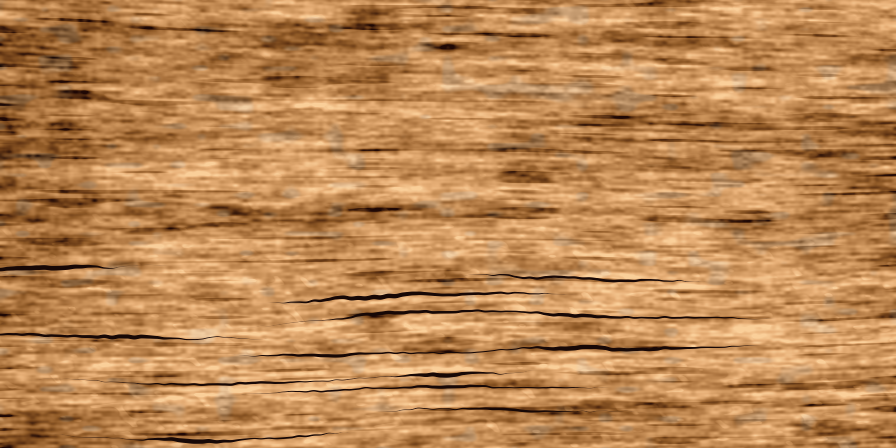
Reproduce this texture procedurally as a WebGL 1 fragment shader.

```glsl
precision highp float;
uniform vec2 u_resolution;

float hash(vec2 p) {
  vec3 q = fract(p.xyx * vec3(0.1031, 0.103, 0.0973));
  q += dot(q, q.yzx + 33.33);
  return fract((q.x + q.y) * q.z);
}

// Value noise centred on zero
float noise(vec2 p) {
  vec2 cell = floor(p);
  vec2 f = fract(p);
  f = f * f * (3.0 - 2.0 * f);
  float low = mix(hash(cell), hash(cell + vec2(1.0, 0.0)), f.x);
  float high = mix(hash(cell + vec2(0.0, 1.0)), hash(cell + 1.0), f.x);
  return mix(low, high, f.y) - 0.5;
}

// Tone 0 is the deepest brown, tone 6 the palest highlight
vec3 woodColor(float tone) {
  vec3 c = mix(vec3(0.12, 0.03, 0.02), vec3(0.40, 0.22, 0.08), clamp(tone, 0.0, 1.0));
  c = mix(c, vec3(0.56, 0.35, 0.15), clamp(tone - 1.0, 0.0, 1.0));
  c = mix(c, vec3(0.69, 0.47, 0.26), clamp(tone - 2.0, 0.0, 1.0));
  c = mix(c, vec3(0.80, 0.58, 0.36), clamp(tone - 3.0, 0.0, 1.0));
  c = mix(c, vec3(0.91, 0.69, 0.47), clamp(tone - 4.0, 0.0, 1.0));
  return mix(c, vec3(0.98, 0.81, 0.60), clamp(tone - 5.0, 0.0, 1.0));
}

// Fibres from broad streaks down to fine threads
float fibres(vec2 p) {
  float tone = 1.2 * noise(p * vec2(1.5, 9.0));
  tone += 1.0 * noise(p * vec2(11.0, 24.0) + 7.0);
  tone += 1.5 * noise(p * vec2(3.0, 58.0) + 19.0);
  tone += 1.9 * noise(p * vec2(13.0, 125.0) + 31.0);
  tone += 1.5 * noise(p * vec2(42.0, 140.0) + 53.0);
  tone += 0.8 * noise(p * vec2(95.0, 120.0) + 71.0);
  return tone - 1.5 * smoothstep(0.2, 0.38, noise(p * vec2(6.0, 95.0) + 87.0));
}

// Dark growth bands with ragged edges
float growthBands(vec2 p) {
  float shade = 0.0;
  for (int i = 0; i < 3; i++) {
    float id = float(i);
    float d = p.y - 0.945 + 0.205 * id;
    d += 0.025 * noise(vec2(p.x * 4.0, id)) + 0.02 * noise(vec2(p.x * 28.0, id + 9.0));
    float spread = d > 0.0 ? 0.018 : 0.035 + 0.01 * id;
    float strength = 1.2 + noise(vec2(p.x * 3.0, id + 20.0));
    shade += strength * exp(-abs(d) / spread);
  }
  return shade;
}

// Returns crack coverage, surrounding shade and the lit lower lip
vec3 cracks(vec2 p, float pixel) {
  vec3 result = vec3(0.0);
  for (int i = 0; i < 10; i++) {
    float id = float(i);
    float start = 1.5 * hash(vec2(id, 3.0)) - 0.4;
    float finish = start + 0.6 + 0.8 * hash(vec2(id, 8.0));
    float taper = smoothstep(start, start + 0.3, p.x) * (1.0 - smoothstep(finish - 0.3, finish, p.x));
    float d = p.y - 0.015 - 0.046 * id - 0.02 * (hash(vec2(id, 5.0)) - 0.5);
    d += 0.028 * noise(vec2(p.x * 2.2, id)) + 0.007 * noise(vec2(p.x * 16.0, id + 40.0));
    d += 0.003 * noise(vec2(p.x * 60.0, id + 60.0));
    float width = 0.0058 * taper * (0.6 + noise(vec2(p.x * 7.0, id + 80.0)));
    float cover = clamp((width - abs(d)) / pixel + 0.5, 0.0, 1.0) * clamp(2.0 * width / pixel, 0.0, 1.0);
    result.x = max(result.x, cover);
    result.y = max(result.y, taper * exp(-abs(d) / 0.007));
    result.z = max(result.z, taper * exp(-abs(d + 0.014) / 0.005));
  }
  return result;
}

void main() {
  vec2 p = gl_FragCoord.xy / u_resolution.y;
  float aspect = u_resolution.x / u_resolution.y;

  // Grain bends gently along the plank
  vec2 grain = p;
  grain.y += 0.045 * (p.y - 0.45) * p.x + 0.02 * noise(p * vec2(1.8, 3.0));

  float tone = 4.25 + 1.15 * fibres(grain) - growthBands(grain);

  // Darkened ends and corners
  tone -= 1.1 * (1.0 - smoothstep(0.0, 0.45, p.x));
  tone -= 0.5 * smoothstep(aspect - 0.25, aspect, p.x);
  tone -= 0.5 * smoothstep(0.35, 0.55, abs(p.y - 0.5));

  vec3 crack = cracks(grain, 1.0 / u_resolution.y);
  tone += 0.5 * crack.z - 0.9 * crack.y;

  // Pale raised splinters, denser in the cracked half
  float splinter = smoothstep(0.27, 0.42, noise(vec2(p.x * 35.0 + p.y * 30.0, p.y * 75.0 - p.x * 9.0)));
  tone += 0.8 * splinter * (1.0 - 0.6 * smoothstep(0.35, 0.6, p.y));
  vec3 color = woodColor(tone);

  // Weathered grey flecks
  float fleck = smoothstep(0.22, 0.42, noise(p * vec2(20.0, 46.0) + 120.0));
  color = mix(color, vec3(dot(color, vec3(0.34))) * vec3(1.1, 1.0, 0.88), 0.35 * fleck);

  color = mix(color, vec3(0.09, 0.03, 0.025), crack.x);
  gl_FragColor = vec4(color, 1.0);
}
```
